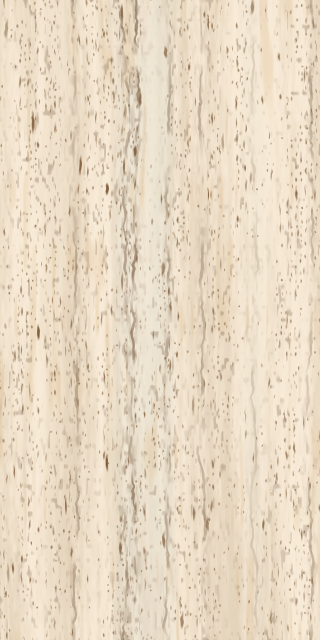
Reproduce this texture procedurally as a Shadertoy shader.

```glsl
// Vein-cut travertine: cream vertical bedding, broken grey-brown veins and elongated pits.

const vec3 LIGHT_CREAM = vec3(0.970, 0.918, 0.840);
const vec3 SHADE_CREAM = vec3(0.898, 0.832, 0.738);
const vec3 COOL_STONE  = vec3(0.905, 0.888, 0.830);
const vec3 VEIN_COLOR  = vec3(0.590, 0.500, 0.405);
const vec3 PIT_COLOR   = vec3(0.500, 0.365, 0.230);
const vec3 OCHRE       = vec3(0.860, 0.720, 0.530);

const float SOFT_EDGE = 0.0022;   // edge blur, in canvas widths
const int VEIN_COUNT = 7;
const float[7] VEIN_X = float[7](0.235, 0.392, 0.418, 0.525, 0.630, 0.790, 0.970);
const float[7] VEIN_STRENGTH = float[7](0.55, 0.65, 0.85, 0.55, 0.50, 0.25, 0.45);

float hash(vec2 p) {
    return fract(sin(dot(p, vec2(127.1, 311.7))) * 43758.5453);
}

float noise(vec2 p) {
    vec2 i = floor(p), f = fract(p);
    f = f * f * (3.0 - 2.0 * f);
    return mix(mix(hash(i), hash(i + vec2(1, 0)), f.x),
               mix(hash(i + vec2(0, 1)), hash(i + vec2(1, 1)), f.x), f.y);
}

// Soft-edged band around a centre line
float band(float x, float centre, float halfWidth) {
    return 1.0 - smoothstep(0.5 * halfWidth, halfWidth, abs(x - centre));
}

// One upright ragged pit per cell, present with the given chance
float pits(vec2 p, vec2 cell, vec2 radius, float chance, float seed) {
    p.x += 0.003 * (noise(p * vec2(60.0, 90.0) + seed) - 0.5);
    p.y += cell.y * hash(vec2(floor(p.x / cell.x), seed));
    vec2 id = floor(p / cell) + seed;
    vec2 centre = 0.35 + 0.3 * vec2(hash(id + 3.1), hash(id + 7.7));
    vec2 size = radius * (0.55 + 0.65 * vec2(hash(id + 11.3), hash(id + 17.9)));
    vec2 q = (fract(p / cell) - centre) * cell;
    float d = (length(q / size) - 1.0) * size.x;
    float present = step(hash(id), chance);
    return present * (0.4 + 0.6 * hash(id + 23.5)) * (1.0 - smoothstep(-SOFT_EDGE, SOFT_EDGE, d));
}

// Layered bedding tone, stretched along the vertical
float bedding(vec2 p) {
    float tone = 0.34 * noise(p * vec2(13.0, 0.7));
    tone += 0.28 * noise(p * vec2(38.0, 1.6) + 5.0);
    tone += 0.22 * noise(p * vec2(95.0, 4.0) + 11.0);
    tone += 0.16 * noise(p * vec2(150.0, 28.0) + 23.0);
    return tone;
}

// Thin wandering line with gaps, plus a grainy halo
float vein(vec2 p, float x, float seed) {
    float wander = 0.018 * (noise(vec2(p.y * 5.0, seed)) - 0.5)
                 + 0.010 * (noise(vec2(p.y * 24.0, seed + 9.0)) - 0.5)
                 + 0.005 * (noise(vec2(p.y * 75.0, seed + 4.0)) - 0.5);
    float d = abs(p.x - x - wander);
    float gaps = smoothstep(0.30, 0.70, noise(vec2(p.y * 11.0, seed + 31.0)));
    float width = 0.0005 + 0.0025 * noise(vec2(p.y * 35.0, seed + 17.0));
    float line = gaps * (1.0 - smoothstep(width, width + 2.0 * SOFT_EDGE, d));
    float grain = smoothstep(0.42, 0.85, noise(p * vec2(140.0, 32.0) + seed));
    return max(line, 0.75 * grain * exp(-d / 0.011));
}

void mainImage(out vec4 fragColor, in vec2 fragCoord) {
    vec2 p = fragCoord / iResolution.x;

    // Slight waviness of the layers
    vec2 w = p;
    w.x += 0.012 * (noise(p * vec2(4.0, 3.0)) - 0.5) + 0.004 * (noise(p * vec2(12.0, 18.0)) - 0.5);

    // Cream bedding with cool centre and warm left strip
    vec3 col = mix(SHADE_CREAM, LIGHT_CREAM, smoothstep(0.16, 0.70, bedding(w)));
    float cool = band(w.x, 0.40, 0.055) + band(w.x, 0.495, 0.07) + 0.4 * band(w.x, 0.79, 0.04);
    col = mix(col, COOL_STONE, 0.6 * min(cool, 1.0) * (0.45 + 0.55 * noise(w * vec2(35.0, 3.0))));
    col = mix(col, SHADE_CREAM, 0.35 * band(w.x, 0.185, 0.06));

    // Ochre streaks
    float ochre = smoothstep(0.70, 0.95, noise(w * vec2(65.0, 5.0) + 41.0));
    col = mix(col, OCHRE, 0.28 * ochre);

    // Faint mineral speckle gathered in strips
    float strip = smoothstep(0.25, 0.80, noise(w * vec2(24.0, 1.2) + 53.0));
    float speckle = smoothstep(0.68, 0.95, noise(w * vec2(125.0, 48.0) + 61.0));
    col = mix(col, VEIN_COLOR, speckle * (0.12 + 0.32 * strip));

    // Veins, with larger cavities opening along them
    float nearVein = 0.0;
    for (int i = 0; i < VEIN_COUNT; i++) {
        float seed = 13.0 * float(i) + 2.0;
        col = mix(col, VEIN_COLOR, VEIN_STRENGTH[i] * vein(w, VEIN_X[i], seed));
        nearVein = max(nearVein, band(w.x, VEIN_X[i], 0.035));
    }

    // Pits from pinholes to long cavities
    float pit = 0.75 * pits(w, vec2(0.015, 0.021), vec2(0.0022, 0.0045), 0.07 + 0.26 * strip, 71.0);
    pit = max(pit, 0.85 * pits(w, vec2(0.026, 0.060), vec2(0.0027, 0.0130), 0.08 + 0.25 * strip, 83.0));
    pit = max(pit, pits(w, vec2(0.045, 0.170), vec2(0.0048, 0.0270), 0.03 + 0.16 * nearVein, 97.0));
    col = mix(col, PIT_COLOR, pit);

    fragColor = vec4(col, 1.0);
}
```
